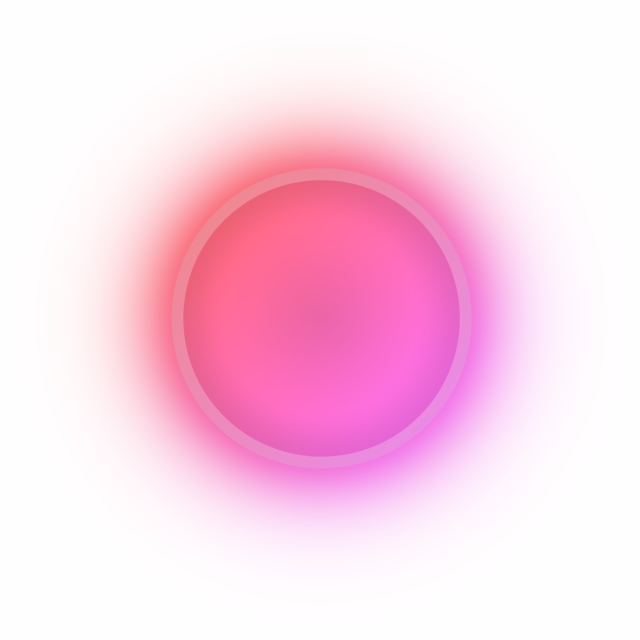
Reproduce this background procedurally as a WebGL 1 fragment shader.

```glsl
precision highp float;
// A glowing round button on white: a disc with a diagonal coral-to-orchid
// gradient, a pale translucent rim and a soft halo of the same hues.
// Everything is shaded from the distance to the centre and the diagonal.
uniform vec2 u_resolution;

// Diagonal gradient from coral (upper left) to orchid (lower right).
vec3 diagonalHue(vec2 p) {
  float t = dot(p, vec2(0.7071, -0.7071));
  return mix(vec3(1.0, 0.41, 0.47), vec3(0.97, 0.43, 0.93),
             clamp(t / 0.46 + 0.5, 0.0, 1.0));
}

// Darker centre, bright band, then a shaded border.
float discShade(float r) {
  float core = mix(0.935, 1.02, smoothstep(-0.03, 0.16, r));
  return core - 0.10 * smoothstep(0.145, 0.225, r);
}

// Antialiased coverage of a disc.
float discMask(float r, float radius, float pixel) {
  return 1.0 - smoothstep(-pixel, pixel, r - radius);
}

void main() {
  float side = min(u_resolution.x, u_resolution.y);
  vec2 p = (gl_FragCoord.xy - 0.5 * u_resolution) / side - vec2(0.0025);
  float r = length(p);
  float pixel = 0.8 / side;
  vec3 hue = diagonalHue(p);

  // Halo fading into white
  float outside = max(r - 0.2345, 0.0);
  float halo = 0.9 * exp(-pow(outside / 0.07, 1.3));
  vec3 color = mix(vec3(1.0, 0.998, 0.999), hue * 0.975, halo);

  // Disc with its translucent rim
  vec3 disc = hue * discShade(r);
  vec3 rim = mix(disc, vec3(1.0), 0.25);
  color = mix(color, rim, discMask(r, 0.2345, pixel));
  color = mix(color, disc, discMask(r, 0.216, pixel));

  gl_FragColor = vec4(color, 1.0);
}
```
